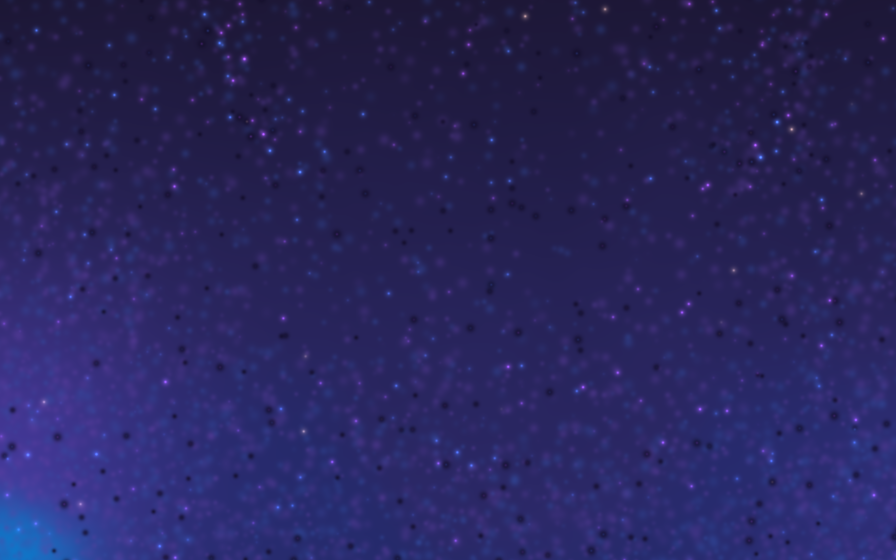
This texture is drawn by a Shadertoy shader. Its source:

```glsl
#define SKY_TOP vec3(0.112, 0.090, 0.212)
#define SKY_LOW vec3(0.174, 0.163, 0.420)
#define NAVY vec3(0.135, 0.165, 0.420)
#define VIOLET vec3(0.285, 0.225, 0.620)
#define AZURE vec3(0.060, 0.470, 0.800)
#define STAR_BLUE vec3(0.22, 0.42, 0.85)
#define STAR_PINK vec3(0.62, 0.27, 0.85)
#define STAR_GOLD vec3(0.85, 0.68, 0.55)
#define SHADE vec3(0.065, 0.045, 0.150)
#define ARM_AXIS 0.91
#define STAR_CORE 0.0023
#define STAR_HALO 0.0065

vec3 hash3(vec2 p) {
    vec3 q = fract(p.xyx * vec3(0.1031, 0.1030, 0.0973));
    q += dot(q, q.yxz + 33.33);
    return fract((q.xxy + q.yzz) * q.zyx);
}

float noise(vec2 p) {
    vec2 cell = floor(p), f = fract(p);
    f = f * f * (3.0 - 2.0 * f);
    return mix(mix(hash3(cell).x, hash3(cell + vec2(1, 0)).x, f.x),
               mix(hash3(cell + vec2(0, 1)).x, hash3(cell + 1.0).x, f.x), f.y);
}

float fbm(vec2 p) {
    float sum = 0.0, gain = 0.5;
    for (int i = 0; i < 4; i++) {
        sum += gain * noise(p);
        p = p * 2.03 + 17.0;
        gain *= 0.5;
    }
    return sum;
}

float bell(float dist, float radius) {
    return exp(-dist * dist / (radius * radius));
}

// Two mirrored, curved star streams in the upper sky
float armDensity(vec2 p) {
    float center = 0.41 + 0.09 * smoothstep(0.68, 0.88, p.y);
    return bell(abs(p.x - ARM_AXIS) - center, 0.06) * smoothstep(0.60, 0.72, p.y);
}

// Dust is thick at the lower left and along the bottom edge
float dustDensity(vec2 p) {
    float side = smoothstep(0.25, 0.95, abs(p.x - ARM_AXIS));
    float low = 1.0 - smoothstep(0.05, 0.50, p.y);
    return clamp(0.12 + 0.5 * side * (1.0 - smoothstep(0.4, 0.95, p.y))
                 + 0.5 * low, 0.0, 1.0);
}

vec3 background(vec2 p) {
    vec3 color = mix(SKY_LOW, SKY_TOP, pow(clamp(p.y, 0.0, 1.0), 1.3));
    float cloud = fbm(p * 5.0);
    float warp = 0.12 * (cloud - 0.5);

    // Navy haze leaves a purple bowl at the lower middle
    float bowl = smoothstep(0.24, 0.40, length(p - vec2(0.93, 0.33)) + warp);
    float haze = bowl * (1.0 - smoothstep(0.16, 0.42, p.y + warp));
    color = mix(color, NAVY, 0.75 * haze);

    // Corner glows
    float left = bell(length((p - vec2(0.0, 0.14)) * vec2(1.0, 0.85)) + warp, 0.30);
    float right = bell(length(p - vec2(1.65, 0.0)) + warp, 0.34);
    color = mix(color, VIOLET, 0.85 * left + 0.28 * right);
    color = mix(color, AZURE, bell(length(p * vec2(0.8, 1.15)) + warp, 0.11));
    return color * (0.95 + 0.10 * cloud);
}

// Soft round motes
vec3 addDust(vec3 color, vec2 p, float cells, float seed) {
    vec2 base = floor(p * cells);
    for (int k = 0; k < 9; k++) {
        vec2 cell = base + vec2(k % 3, k / 3) - 1.0;
        vec3 place = hash3(cell + seed), kind = hash3(cell + seed + 91.0);
        vec2 center = (cell + place.xy) / cells;
        float shown = step(place.z, 0.75 * dustDensity(center) + 0.2 * armDensity(center));
        float mote = bell(length(p - center), mix(0.004, 0.010, kind.x));
        vec3 tint = mix(vec3(0.20, 0.32, 0.66), vec3(0.38, 0.25, 0.64), step(0.45, kind.y));
        color = mix(color, tint, shown * mote * mix(0.08, 0.34, kind.z));
    }
    return color;
}

// Dark specks and glowing stars share one scatter
vec3 addStars(vec3 color, vec2 p, float cells, float seed) {
    vec2 base = floor(p * cells);
    for (int k = 0; k < 9; k++) {
        vec2 cell = base + vec2(k % 3, k / 3) - 1.0;
        vec3 place = hash3(cell + seed), kind = hash3(cell + seed + 57.0);
        vec2 center = (cell + place.xy) / cells;
        float dist = length(p - center);
        float arm = armDensity(center);
        float shown = step(place.z, 0.20 + 0.10 * dustDensity(center) + 0.55 * arm);
        float power = kind.x * kind.x * (0.75 + 0.45 * arm);
        vec3 tint = mix(STAR_BLUE, STAR_PINK, step(0.52 - 0.15 * arm, kind.y));
        tint = mix(tint, STAR_GOLD, step(0.95, kind.y));
        float dark = step(0.66, kind.z);
        color = mix(color, SHADE, shown * dark * 0.75 * bell(dist, mix(0.004, 0.008, kind.x)));
        float light = 0.40 * bell(dist, STAR_HALO) * (1.0 - dark)
                    + 0.75 * bell(dist, STAR_CORE) * mix(1.0, 0.35, dark);
        color += shown * power * light * tint;
    }
    return color;
}

void mainImage(out vec4 fragColor, in vec2 fragCoord) {
    vec2 p = fragCoord / iResolution.y;
    vec3 color = background(p);
    color = addDust(color, p, 42.0, 13.0);
    color = addDust(color, p, 63.0, 240.0);
    color = addStars(color, p, 21.0, 401.0);
    color = addStars(color, p, 33.0, 733.0);
    fragColor = vec4(clamp(color, 0.0, 1.0), 1.0);
}
```
